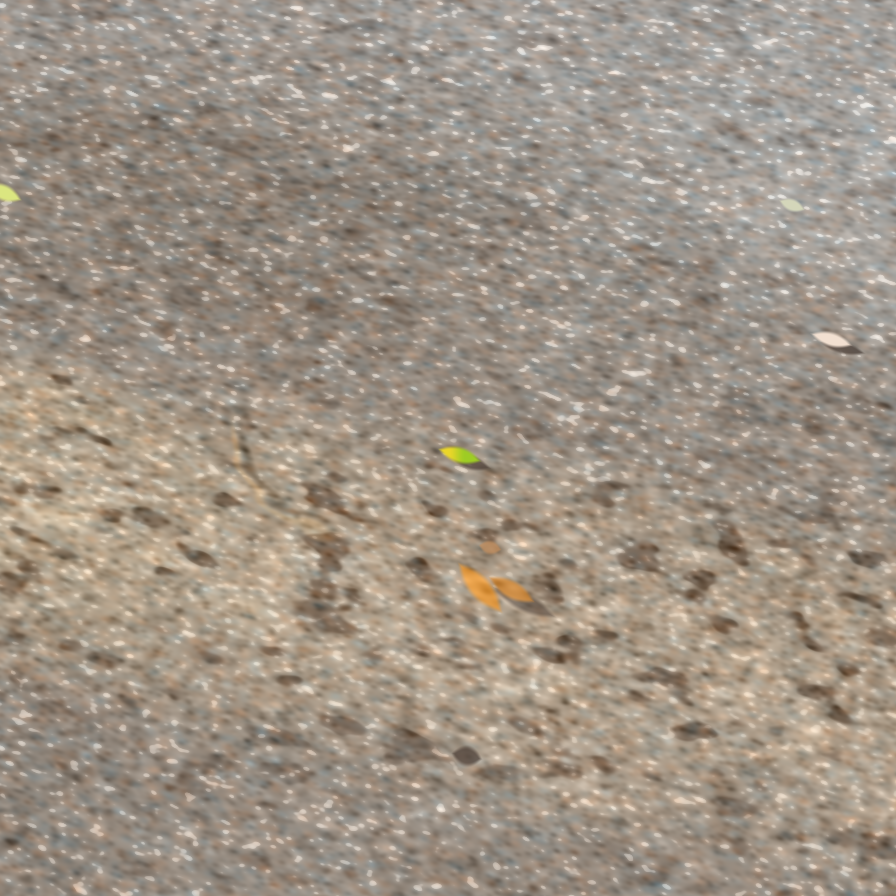
A Shadertoy shader for this texture:

```glsl
// Draws worn grey asphalt with a slanting band of tan dust and a few fallen leaves.

vec3 hash3(vec2 p) {
    vec3 q = fract(vec3(p.xyx) * vec3(0.1031, 0.1030, 0.0973));
    q += dot(q, q.yxz + 33.33);
    return fract((q.xxy + q.yzz) * q.zyx);
}

// Cellular noise: one soft blob of random brightness per cell, about -2 to 2
float grains(vec2 p) {
    vec2 cell = floor(p);
    float sum = 0.0;
    for (int y = -1; y <= 1; y++)
    for (int x = -1; x <= 1; x++) {
        vec2 id = cell + vec2(x, y);
        vec3 h = hash3(id + 200.0);
        vec2 d = p - id - h.xy;
        sum += (h.z - 0.5) * exp(-4.0 * dot(d, d));
    }
    return sum * 5.5;
}

vec2 turn(vec2 p, float angle) {
    float c = cos(angle), s = sin(angle);
    return vec2(c * p.x + s * p.y, c * p.y - s * p.x);
}

// Soft pointed lens, size holds its half length and half width
float leaf(vec2 p, vec2 centre, float angle, vec2 size) {
    vec2 q = turn(p - centre, angle) / size;
    return smoothstep(0.35, -0.35, abs(q.y) - 1.0 + q.x * q.x);
}

void mainImage(out vec4 fragColor, in vec2 fragCoord) {
    vec2 uv = fragCoord / iResolution.xy;

    // Ground plane: grains lean down to the right and shrink with distance
    vec2 ground = turn(uv + vec2(0.0, 0.16 * uv.y * uv.y), -0.33);
    float patches = grains(ground * vec2(6.0, 11.0) + 3.0);
    float clumps = grains(ground * vec2(24.0, 46.0) + 17.0);
    float coarse = grains(ground * vec2(62.0, 112.0));
    float fine = grains(ground * vec2(105.0, 175.0) + 51.0);
    float tint = grains(ground * vec2(70.0, 120.0) + 91.0);

    // Asphalt, paler towards the upper right and dark at the upper left
    float sheen = smoothstep(0.9, 1.9, uv.x + uv.y) * smoothstep(0.35, 0.9, uv.y);
    vec3 color = mix(vec3(0.585, 0.543, 0.500), vec3(0.665, 0.655, 0.640), sheen);
    color = mix(color, vec3(0.63, 0.61, 0.59), 0.7 * smoothstep(0.82, 1.0, uv.y));
    vec2 stain = (uv - vec2(0.22, 0.76)) / vec2(0.34, 0.13);
    color -= 0.04 * exp(-dot(stain, stain));

    // Dust band
    float across = uv.y + 0.2 * uv.x + 0.025 * patches;
    float dust = smoothstep(0.67, 0.47, across) * smoothstep(0.16, 0.38, across);
    vec3 dustColor = mix(vec3(0.735, 0.665, 0.565), vec3(0.69, 0.625, 0.545), smoothstep(0.0, 0.5, uv.x));
    color = mix(color, dustColor, dust * (0.88 + 0.1 * clumps));

    // Grain, pits and pale chips
    float contrast = 0.9 + 0.25 * dust;
    color += contrast * (0.038 * coarse + 0.033 * fine) + 0.010 * patches + 0.010 * clumps;
    color += tint * vec3(0.013, -0.003, -0.013);
    color -= vec3(0.10, 0.11, 0.11) * smoothstep(0.9, 2.0, -clumps - 0.3 * coarse) * (0.4 + dust);
    color += 0.12 * smoothstep(1.3, 2.3, fine + 0.4 * coarse) * (1.0 - 0.6 * dust);

    // Curved twig half buried in the dust
    vec2 bend = uv - vec2(0.375, 0.52);
    float ring = length(bend) - 0.11 + 0.003 * clumps;
    float span = smoothstep(0.02, -0.03, bend.x) * smoothstep(0.03, -0.02, bend.y);
    color -= 0.13 * span * smoothstep(0.008, 0.0, abs(ring + 0.006));
    color += vec3(0.07, 0.03, -0.02) * span * smoothstep(0.006, 0.0, abs(ring - 0.003));

    // Leaf shadows and a dark pebble
    float shade = leaf(uv, vec2(0.940, 0.612), -0.25, vec2(0.024, 0.006));
    shade = max(shade, leaf(uv, vec2(0.525, 0.484), -0.3, vec2(0.022, 0.007)));
    shade = max(shade, 0.7 * leaf(uv, vec2(0.585, 0.328), -0.45, vec2(0.036, 0.009)));
    shade = max(shade, leaf(uv, vec2(0.521, 0.156), -0.2, vec2(0.016, 0.010)));
    color = mix(color, vec3(0.30, 0.25, 0.22), 0.75 * shade);

    // Fallen leaves
    float rough = 0.04 * coarse;
    color = mix(color, vec3(0.80, 0.55, 0.27) + rough, leaf(uv, vec2(0.571, 0.342), -0.5, vec2(0.027, 0.009)));
    color = mix(color, vec3(0.90, 0.62, 0.28) + rough, leaf(uv, vec2(0.536, 0.344), -0.85, vec2(0.034, 0.011)));
    color = mix(color, vec3(0.78, 0.56, 0.36), 0.7 * leaf(uv, vec2(0.547, 0.389), -0.2, vec2(0.012, 0.007)));
    vec3 lime = mix(vec3(0.92, 0.84, 0.16), vec3(0.62, 0.80, 0.14), smoothstep(0.50, 0.52, uv.x));
    color = mix(color, lime, leaf(uv, vec2(0.513, 0.492), -0.28, vec2(0.023, 0.008)));
    color = mix(color, vec3(0.86, 0.90, 0.50), leaf(uv, vec2(0.004, 0.785), -0.4, vec2(0.020, 0.008)));
    color = mix(color, vec3(0.95, 0.88, 0.82), leaf(uv, vec2(0.928, 0.621), -0.28, vec2(0.022, 0.007)));
    color = mix(color, vec3(0.83, 0.84, 0.73), leaf(uv, vec2(0.884, 0.771), -0.35, vec2(0.014, 0.006)));

    fragColor = vec4(clamp(color, 0.0, 1.0), 1.0);
}
```
